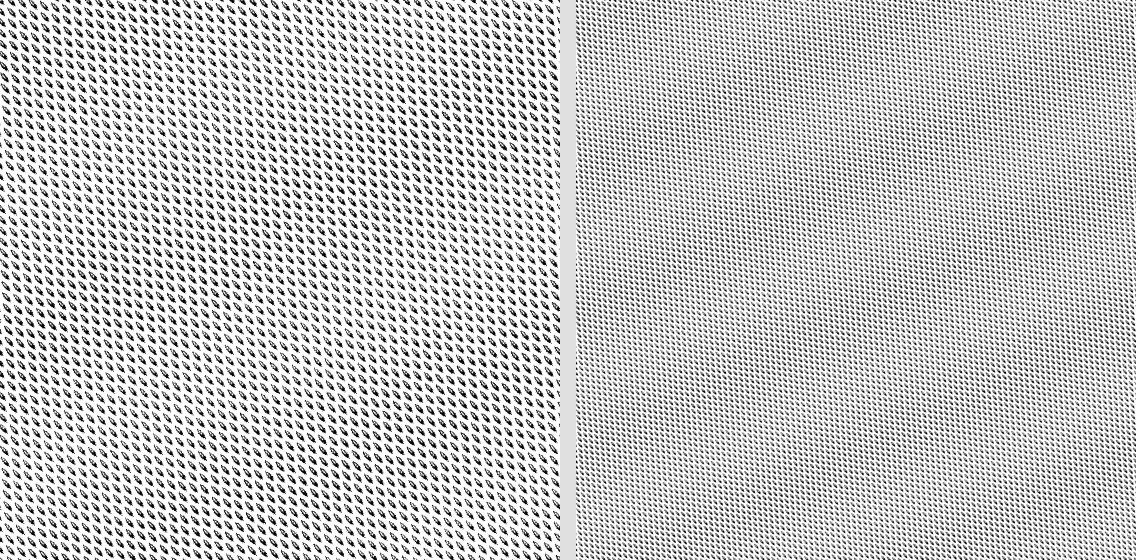
Left: one tile. Right: repeated 2 by 2.
This pattern is drawn by a three.js fragment shader. Its source:

```glsl
varying vec2 vUv;

#define COLUMNS 51.0
#define ROWS 51.0
#define COLUMN_DRIFT 3.0   // columns crossed from top to bottom
#define ROW_DROP 7.0       // rows descended from left to right
#define LEAN 0.86          // downward angle of a mark, radians
#define BODY vec2(0.49, 0.168)
#define TIP_LENGTH 0.57
#define TIP_WIDTH 0.042
#define ROUGHNESS 0.085
#define VARIATION 0.5
#define INK vec3(0.025)
#define PAPER vec3(0.995)

const float CELLS = COLUMNS * ROWS - COLUMN_DRIFT * ROW_DROP;

vec2 hash2(vec2 p) {
  vec3 q = fract(p.xyx * vec3(0.1031, 0.1030, 0.0973));
  q += dot(q, q.yzx + 33.33);
  return fract((q.xx + q.yz) * q.zy);
}

float gradientDot(vec2 corner, vec2 offset) {
  return dot(hash2(corner) * 2.0 - 1.0, offset);
}

float gradientNoise(vec2 p) {
  vec2 i = floor(p), f = fract(p);
  vec2 s = f * f * (3.0 - 2.0 * f), e = vec2(1.0, 0.0);
  return mix(
    mix(gradientDot(i, f), gradientDot(i + e, f - e), s.x),
    mix(gradientDot(i + e.yx, f - e.yx), gradientDot(i + 1.0, f - 1.0), s.x),
    s.y);
}

float ellipse(vec2 p, vec2 radii) {
  float k = length(p / radii);
  return k * (k - 1.0) / max(length(p / (radii * radii)), 0.001);
}

// Signed distance to one ragged spindle; x runs from upper to lower tip.
float markDistance(vec2 p, vec2 seed, float swell) {
  float shared = gradientNoise(p * 9.0 + 40.0);
  float own = gradientNoise(p * 9.0 + floor(seed * 90.0) + 80.0);
  float rough = mix(shared, own, VARIATION) * ROUGHNESS * 2.0;

  // Solid body with thin tips
  float body = ellipse(p - vec2(0.02, 0.0), BODY) - swell * 0.008;
  vec2 toSpine = vec2(max(abs(p.x) - TIP_LENGTH + TIP_WIDTH, 0.0), p.y);
  float d = min(body, length(toSpine) - TIP_WIDTH) + rough;

  // Long open slot in the upper half, crossed by a thin bar
  vec2 slot = p + vec2(0.14, -0.015) + (seed - 0.5) * vec2(0.08, 0.03);
  float hole = ellipse(slot, vec2(0.25, 0.072)) + rough * 0.4 + swell * 0.006;
  hole = max(hole, 0.02 - abs(slot.x + slot.y * 0.6 - 0.03));
  return max(d, -hole);
}

void main() {
  // Slanted lattice that closes on both canvas edges
  vec2 grid = vec2(COLUMNS * vUv.x + COLUMN_DRIFT * vUv.y,
                   ROW_DROP * vUv.x + ROWS * vUv.y);
  vec2 nearest = floor(grid + 0.5);
  float scale = sqrt(CELLS);
  float edge = 0.8 * fwidth(vUv.y) * scale;
  vec2 axis = vec2(cos(LEAN), -sin(LEAN));
  float ink = 0.0;

  for (int j = -1; j <= 1; j++) {
    for (int i = -1; i <= 1; i++) {
      vec2 cell = nearest + vec2(float(i), float(j));
      vec2 site = vec2(ROWS * cell.x - COLUMN_DRIFT * cell.y,
                       COLUMNS * cell.y - ROW_DROP * cell.x);
      // Wrapped lattice site gives the same seed on opposite edges
      vec2 seed = hash2(floor(mod(site + 0.5, CELLS)));
      vec2 centre = site / CELLS;
      // Broad diagonal bands of heavier and lighter marks
      float swell = sin(6.28319 * (centre.x - 2.0 * centre.y));
      vec2 p = (vUv - centre) * scale;
      vec2 local = vec2(dot(p, axis), dot(p, vec2(-axis.y, axis.x)));
      float d = markDistance(local, seed, swell);
      ink = max(ink, 1.0 - smoothstep(-edge, edge, d));
    }
  }
  gl_FragColor = vec4(mix(PAPER, INK, ink), 1.0);
}
```
